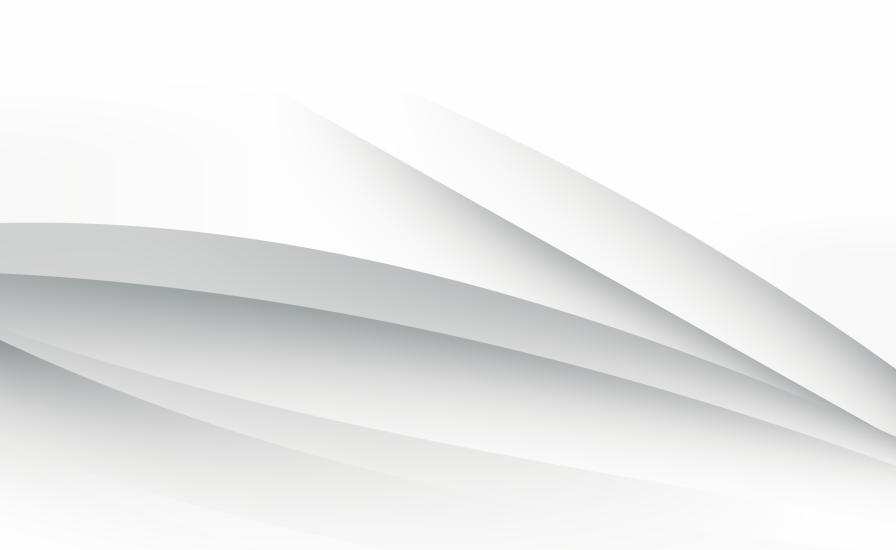
Write a Shadertoy shader that draws this background.

```glsl
// Draws overlapping white paper waves with soft grey shadows under their edges.

#define PAPER 0.995                       // brightness of unshaded paper
#define LIGHT_TINT vec3(1.0, 1.0, 1.06)   // light removed by faint shadow
#define DEEP_TINT vec3(1.04, 0.98, 0.97)  // light removed by deep shadow
#define FALLOFF 1.25                      // shape of the shadow fade
#define HAZE 0.022                        // faint tone of the backdrop
#define EDGE_BLUR 0.75                    // edge softness in pixels

// Cubic curve through four heights at x = 0, 1/3, 2/3 and 1.
float curve(float x, vec4 h) {
    float u = 3.0 * x;
    vec3 first = h.yzw - h.xyz;
    vec2 second = first.yz - first.xy;
    float third = second.y - second.x;
    return h.x + u * (first.x + (u - 1.0) * (second.x / 2.0 + (u - 2.0) * third / 6.0));
}

// Covers everything below an edge with paper that is darkest at the edge.
float addSheet(float shade, vec2 p, vec4 heights, float strength, float reach, float base) {
    float depth = p.y - curve(p.x, heights);
    float blur = EDGE_BLUR / iResolution.y;
    float fade = exp(-pow(max(depth, 0.0) / reach, FALLOFF));
    return mix(shade, base + strength * fade, smoothstep(-blur, blur, depth));
}

void mainImage(out vec4 fragColor, in vec2 fragCoord) {
    // Canvas fractions, with y measured downwards from the top
    vec2 p = fragCoord / iResolution.xy;
    p.y = 1.0 - p.y;
    float x = p.x;

    // Backdrop haze on the left and right
    float haze = smoothstep(0.12, 0.3, p.y) * (1.0 - smoothstep(0.0, 0.4, x));
    haze += smoothstep(0.36, 0.48, p.y) * smoothstep(0.75, 0.95, x);
    haze *= HAZE;
    float shade = haze;

    // Two diagonal sheets descending to the right
    float outer = 0.3 * pow(max((x - 0.43) / 0.57, 0.0), 1.2);
    shade = addSheet(shade, p, vec4(-0.072, 0.087, 0.331, 0.671), outer, 0.12 - 0.03 * x, 0.0);
    float inner = 0.28 * smoothstep(0.28, 0.65, x);
    shade = addSheet(shade, p, vec4(-0.119, 0.187, 0.493, 0.798), inner, 0.13 - 0.085 * x, haze);

    // Broad grey ribbon and the sheet beneath it
    float ribbon = 0.18 + 0.08 * smoothstep(0.1, 0.55, x);
    shade = addSheet(shade, p, vec4(0.4055, 0.448, 0.586, 0.794), ribbon, 0.9 * exp(-3.1 * x), 0.0);
    float under = 0.36 - 0.45 * (x - 0.25) * (x - 0.25);
    shade = addSheet(shade, p, vec4(0.497, 0.556, 0.675, 0.847), under, 0.16 - 0.12 * x, 0.0);

    // Narrow lower ribbon and its deep shadow on the left
    float lower = 0.2 * max(1.0 - x / 0.9, 0.0);
    shade = addSheet(shade, p, vec4(0.5966, 0.7495, 0.858, 0.955), lower, 0.12, 0.0);
    float deep = 0.41 * exp(-4.0 * x);
    shade = addSheet(shade, p, vec4(0.618, 0.8195, 0.938, 1.008), deep, 0.12, 0.0);

    // Faint folds in the lower left corner
    float fold = exp(-5.0 * x);
    shade = addSheet(shade, p, vec4(0.807, 0.966, 1.062, 1.104), 0.08 * fold, 0.07, 0.0);
    shade = addSheet(shade, p, vec4(0.832, 1.019, 1.146, 1.231), 0.06 * fold, 0.06, 0.0);

    // Shadows turn cooler as they deepen
    vec3 tint = mix(LIGHT_TINT, DEEP_TINT, smoothstep(0.0, 0.3, shade));
    fragColor = vec4(PAPER - shade * tint, 1.0);
}
```
